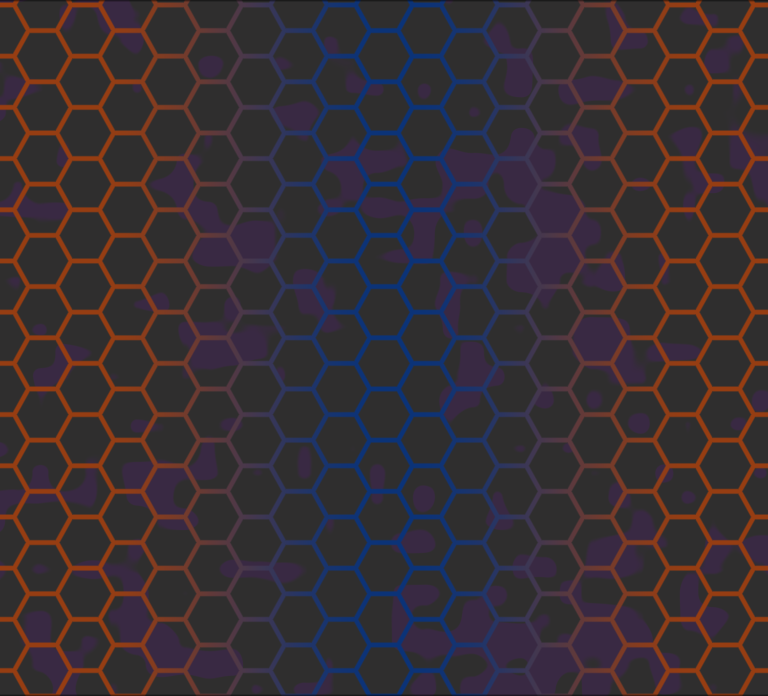
Give the GLSL for this pattern, as a Shadertoy shader.

```glsl
const float COLUMNS = 18.0;         // hexagon columns across the width
const float ROWS = 15.0;            // hexagon heights per canvas width
const float ROW_PHASE = 0.597;      // centre of the first even-column cell, from the top
const float LINE_HALF = 0.0030;
const float GLOW_X = 0.515;         // centre of the blue band
const vec2 GLOW_RANGE = vec2(0.02, 0.40);
const float STAIN_LEVEL = 0.69;
const float STAIN_SOFT = 0.025;
const float RIM = 0.0018;           // dark strip at top and bottom
const vec3 BASE = vec3(0.185, 0.182, 0.182);
const vec3 STAIN = vec3(0.225, 0.160, 0.262);
const vec3 ORANGE = vec3(0.590, 0.240, 0.070);
const vec3 BLUE = vec3(0.045, 0.200, 0.470);

float hash(vec2 p) {
    return fract(sin(dot(p, vec2(127.1, 311.7))) * 43758.5453);
}

float valueNoise(vec2 p) {
    vec2 i = floor(p), f = fract(p);
    f = f * f * (3.0 - 2.0 * f);
    return mix(mix(hash(i), hash(i + vec2(1, 0)), f.x),
               mix(hash(i + vec2(0, 1)), hash(i + vec2(1, 1)), f.x), f.y);
}

// Distance from the centre of a flat-topped hexagon, equal along its outline
float hexRadius(vec2 p) {
    p = abs(p);
    return max(p.y, dot(p, vec2(0.8660, 0.5)));
}

// Distance to the nearest cell border; p has its origin at the top left
float hexBorder(vec2 p) {
    vec2 period = vec2(2.0 / COLUMNS, 2.0 / (COLUMNS * sqrt(3.0)));
    p.y *= period.y * ROWS;         // slight vertical stretch of the cells
    p.y -= ROW_PHASE * period.y;
    vec2 even = p - period * round(p / period);
    vec2 shifted = p - 0.5 * period;
    vec2 odd = shifted - period * round(shifted / period);
    return 0.5 * period.y - min(hexRadius(even), hexRadius(odd));
}

// Extra staining, a soft patch around a centre
float patchAt(vec2 p, vec2 centre, vec2 size) {
    vec2 d = (p - centre) / size;
    return exp(-dot(d, d));
}

float stainMask(vec2 p) {
    float n = 0.65 * valueNoise(p * 32.0 + 7.3) + 0.35 * valueNoise(p * 13.0 + 2.1);
    n += 0.27 * patchAt(p, vec2(0.70, 0.86), vec2(0.20, 0.16));
    n += 0.18 * patchAt(p, vec2(0.73, 0.20), vec2(0.12, 0.16));
    n += 0.10 * patchAt(p, vec2(0.17, 0.88), vec2(0.16, 0.12));
    return smoothstep(STAIN_LEVEL - STAIN_SOFT, STAIN_LEVEL + STAIN_SOFT, n);
}

void mainImage(out vec4 fragColor, in vec2 fragCoord) {
    float pixel = 1.0 / iResolution.x;
    float height = iResolution.y * pixel;
    vec2 p = vec2(fragCoord.x, iResolution.y - fragCoord.y) * pixel;

    // Stained ground
    vec3 color = mix(BASE, STAIN, stainMask(p));

    // Grid lines, blue in the middle and orange at the sides
    float side = smoothstep(GLOW_RANGE.x, GLOW_RANGE.y, abs(p.x - GLOW_X));
    float line = 1.0 - smoothstep(-pixel, pixel, hexBorder(p) - LINE_HALF);
    color = mix(color, mix(BLUE, ORANGE, side), line);

    // Dark rim
    float edge = min(p.y, height - p.y);
    color *= mix(0.55, 1.0, smoothstep(RIM - pixel, RIM + pixel, edge));

    fragColor = vec4(color, 1.0);
}
```
